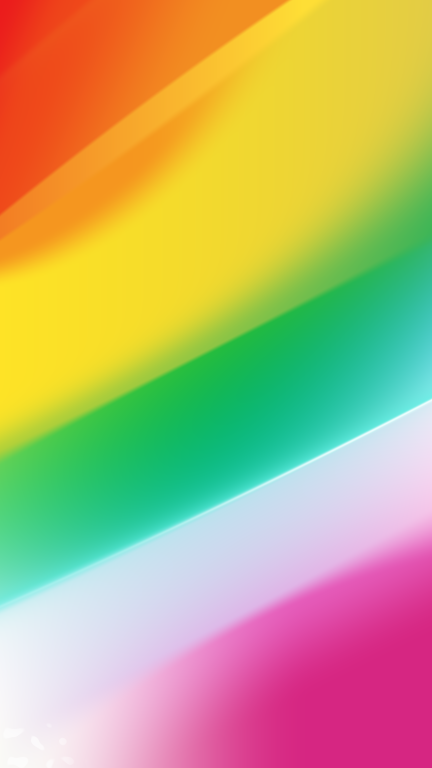
Write a Shadertoy shader that draws this background.

```glsl
// Soft diagonal rainbow bands with a glossy amber ribbon and a cyan light seam.

// Warm corner
const vec3 RED = vec3(0.92, 0.11, 0.11);
const vec3 VERMILION = vec3(0.935, 0.27, 0.10);
const vec3 ORANGE = vec3(0.95, 0.56, 0.13);
const vec3 AMBER = vec3(0.96, 0.59, 0.12);
const vec3 RIBBON_DARK = vec3(0.95, 0.49, 0.14);
const vec3 RIBBON_LIGHT = vec3(0.995, 0.87, 0.21);
// Yellow field, left to right
const vec3 YELLOW_L = vec3(0.995, 0.89, 0.15);
const vec3 YELLOW_M = vec3(0.95, 0.85, 0.18);
const vec3 YELLOW_R = vec3(0.89, 0.80, 0.27);
const vec3 LEAF = vec3(0.24, 0.71, 0.34);
// Seam and magenta corner
const vec3 CYAN = vec3(0.39, 0.94, 0.90);
const vec3 PALE_CYAN = vec3(0.65, 0.92, 0.93);
const vec3 MILK = vec3(0.98, 0.98, 0.965);
const vec3 ORCHID = vec3(0.90, 0.37, 0.74);
const vec3 MAGENTA = vec3(0.84, 0.15, 0.51);
// Sizes in canvas units
const float SEAM_GLOW = 0.016;
const float SEAM_LINE = 0.0022;
const float RIBBON_SOFT = 0.004;
const float FLECK_SCALE = 55.0;

// Smooth curve through three colours at t = 0, 0.5 and 1
vec3 blend3(vec3 a, vec3 b, vec3 c, float t) {
    t = clamp(t, 0.0, 1.0);
    return a * (1.0 - t) * (1.0 - 2.0 * t) + b * 4.0 * t * (1.0 - t) + c * t * (2.0 * t - 1.0);
}

// Height of a curved edge at x
float curve(vec3 k, float x) { return k.x + x * (k.y + x * k.z); }

// Soft step, never narrower than one pixel
float cover(float d, float soft) {
    float s = max(soft, 1.0 / iResolution.y);
    return smoothstep(-s, s, d);
}

vec2 gradient(vec2 cell) {
    float a = 6.2832 * fract(sin(dot(cell, vec2(127.1, 311.7))) * 43758.5);
    return vec2(cos(a), sin(a));
}

float gradientNoise(vec2 p) {
    vec2 i = floor(p), f = fract(p);
    vec2 u = f * f * (3.0 - 2.0 * f), e = vec2(0.0, 1.0);
    float low = mix(dot(gradient(i), f), dot(gradient(i + e.yx), f - e.yx), u.x);
    float high = mix(dot(gradient(i + e), f - e), dot(gradient(i + e.yy), f - e.yy), u.x);
    return mix(low, high, u.y);
}

vec3 warmBands(vec2 p, float greenEdge) {
    float x = p.x;
    vec3 yellow = blend3(YELLOW_L, YELLOW_M, YELLOW_R, x);

    // Green bleeding up into the yellow, wider to the right
    float g = max(p.y - greenEdge, 0.0) / (0.035 + 0.1 * x * x * x);
    vec3 col = mix(yellow, LEAF, exp(-g * g) * mix(0.42, 1.0, x * x));

    // Amber shade beneath the ribbon
    float shade = p.y - curve(vec3(0.646, 0.15, 0.5), x);
    vec3 amber = mix(AMBER, yellow, smoothstep(0.3, 0.75, x));
    col = mix(col, amber, cover(shade, 0.022 + 0.06 * x));

    // Ribbon, then the red corner above it
    float ribbonLow = p.y - curve(vec3(0.6875, 0.38, 0.047), x);
    float ribbonHigh = p.y - curve(vec3(0.72, 0.455, -0.056), x);
    vec3 ribbon = mix(RIBBON_DARK, RIBBON_LIGHT, clamp(x / 0.7, 0.0, 1.0));
    col = mix(col, ribbon, cover(ribbonLow, RIBBON_SOFT + 0.008 * x));

    float heat = x - 1.1 * ribbonHigh;
    vec3 corner = mix(VERMILION, ORANGE, smoothstep(-0.1, 0.5, heat));
    corner = mix(corner, RED, smoothstep(-0.06, -0.3, heat));
    float fold = p.y - 0.9 - 0.47 * x;
    corner += vec3(0.0, 0.06, 0.01) * exp(-abs(fold) / 0.03) * cover(-fold, 0.01);
    return mix(col, corner, cover(ribbonHigh, RIBBON_SOFT));
}

vec3 greenBand(float x, float t) {
    vec3 left = blend3(vec3(0.40, 0.82, 0.33), vec3(0.33, 0.84, 0.54), vec3(0.55, 0.90, 0.83), t);
    vec3 middle = blend3(vec3(0.15, 0.74, 0.24), vec3(0.05, 0.72, 0.42), vec3(0.10, 0.77, 0.63), t);
    vec3 right = blend3(vec3(0.21, 0.71, 0.40), vec3(0.26, 0.78, 0.73), vec3(0.55, 0.91, 0.91), t);
    return blend3(left, middle, right, x);
}

vec3 lavenderBand(float x, float t) {
    vec3 left = blend3(vec3(0.91, 0.96, 0.965), vec3(0.965, 0.965, 0.977), MILK, t);
    vec3 middle = blend3(vec3(0.76, 0.87, 0.93), vec3(0.82, 0.83, 0.93), vec3(0.87, 0.72, 0.91), t);
    vec3 right = blend3(vec3(0.89, 0.92, 0.96), vec3(0.95, 0.86, 0.95), vec3(0.96, 0.75, 0.90), t);
    return blend3(left, middle, right, x);
}

void mainImage(out vec4 fragColor, in vec2 fragCoord) {
    vec2 p = fragCoord / iResolution.xy;
    float x = p.x;
    float greenEdge = curve(vec3(0.404, 0.286, 0.0), x);
    float seam = curve(vec3(0.210, 0.247, 0.022), x);
    float pinkEdge = curve(vec3(0.027, 0.315, -0.019), x);

    // Yellow field over the green band
    vec3 col = warmBands(p, greenEdge);
    vec3 green = greenBand(x, (greenEdge - p.y) / (greenEdge - seam));
    float above = p.y - seam;
    green = mix(green, CYAN, 0.85 * exp(-max(above, 0.0) / SEAM_GLOW));
    col = mix(col, green, cover(greenEdge - p.y, 0.004 + 0.03 * (x - 0.5) * (x - 0.5)));

    // Lavender band with a pale edge and a white line along the seam
    vec3 lavender = lavenderBand(x, (seam - p.y) / (seam - pinkEdge));
    lavender = mix(lavender, PALE_CYAN, 0.7 * (1.0 - 0.6 * x) * exp(-max(-above, 0.0) / 0.014));
    col = mix(col, lavender, cover(-above, mix(0.012, 0.003, x)));
    float line = exp(-above * above / (SEAM_LINE * SEAM_LINE));
    col = mix(col, vec3(0.96, 1.0, 1.0), line * mix(0.2, 0.9, smoothstep(0.2, 0.9, x)));

    // Magenta corner fading to milk on the left
    float depth = pinkEdge - p.y;
    vec3 pink = mix(ORCHID, MAGENTA, smoothstep(0.0, 0.15, depth));
    pink = mix(MILK, pink, smoothstep(0.02, 0.72, x));
    float pinkSoft = 0.012 + 0.12 * (x - 0.55) * (x - 0.55);
    col = mix(col, pink, cover(depth - 0.5 * pinkSoft, pinkSoft));

    // Faint pale flecks in the lower left
    float fleck = smoothstep(0.22, 0.34, gradientNoise(p * vec2(0.5625, 1.0) * FLECK_SCALE));
    col = mix(col, vec3(1.0), 0.6 * fleck * smoothstep(0.22, 0.1, x) * smoothstep(0.075, 0.04, p.y));

    fragColor = vec4(clamp(col, 0.0, 1.0), 1.0);
}
```
